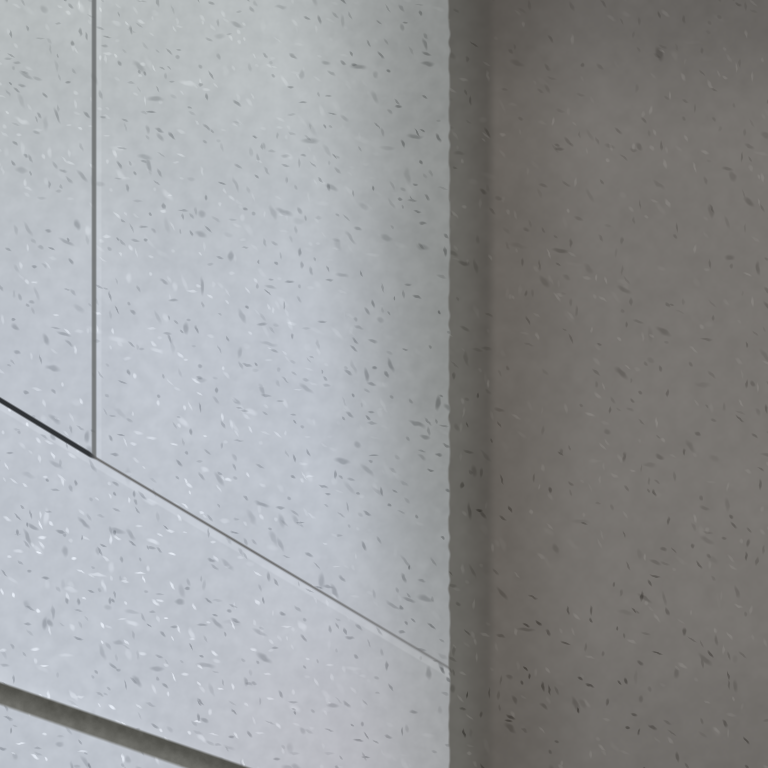
Write a WebGL 2 fragment shader that draws this texture.

```glsl
#version 300 es
precision highp float;
uniform vec2 u_resolution;
out vec4 fragColor;

float hash(vec2 p) {
    vec3 q = fract(p.xyx * vec3(0.1031, 0.1030, 0.0973));
    q += dot(q, q.yzx + 33.33);
    return fract((q.x + q.y) * q.z);
}

float noise(vec2 p) {
    vec2 i = floor(p), f = fract(p);
    f = f * f * (3.0 - 2.0 * f);
    return mix(mix(hash(i), hash(i + vec2(1, 0)), f.x),
               mix(hash(i + vec2(0, 1)), hash(i + vec2(1, 1)), f.x), f.y);
}

float fbm(vec2 p) {
    float sum = 0.0, gain = 0.5;
    for (int i = 0; i < 4; i++) {
        sum += gain * noise(p);
        p = p * 2.03 + 17.3;
        gain *= 0.5;
    }
    return sum;
}

// Scattered elongated chips: x = dark coverage, y = bright coverage
vec2 chips(vec2 p, float density, float tilt) {
    vec2 cell = floor(p), cover = vec2(0);
    for (int j = -1; j <= 1; j++)
    for (int i = -1; i <= 1; i++) {
        vec2 id = cell + vec2(i, j);
        if (hash(id + 7.7) > density) continue;
        vec2 d = p - id - vec2(hash(id + 21.0), hash(id + 53.0));
        float angle = tilt + 1.6 * (hash(id + 91.0) - 0.5);
        float c = cos(angle), s = sin(angle);
        d = mat2(c, -s, s, c) * d;
        d.y += 0.12 * (noise(p * 3.0) - 0.5);
        vec2 size = vec2(0.25 + 0.35 * hash(id + 37.0), 0.12 + 0.10 * hash(id + 71.0));
        float mark = (1.0 - smoothstep(0.3, 1.2, length(d / size))) * (0.3 + 0.7 * hash(id + 11.0));
        cover = max(cover, hash(id + 63.0) < 0.58 ? vec2(mark, 0) : vec2(0, mark));
    }
    return cover;
}

// Soft-edged line of given half width
float seam(float d, float halfWidth) {
    float soft = 0.0016;
    return 1.0 - smoothstep(halfWidth - soft, halfWidth + soft, abs(d));
}

vec3 paleWall(vec2 uv) {
    vec3 col = mix(vec3(0.745, 0.768, 0.802), vec3(0.715, 0.735, 0.740), smoothstep(0.5, 1.0, uv.y));
    col = mix(col, vec3(0.735, 0.740, 0.765), smoothstep(0.35, 0.0, uv.y) * smoothstep(0.1, 0.5, uv.x));

    // Shade gathering toward the corner
    float reach = mix(0.43, 0.34, uv.y);
    float shade = smoothstep(reach, 0.60, uv.x) * mix(0.6, 1.0, smoothstep(0.0, 0.6, uv.y));
    col = mix(col, vec3(0.545, 0.555, 0.550), shade);
    col += 0.035 * (fbm(uv * 9.0) - 0.47);
    col += 0.05 * (fbm(mat2(0.8, -0.6, 0.6, 0.8) * uv * vec2(75, 75)) - 0.47);

    // Dark and bright chips
    vec2 fine = chips(uv * 82.0, 0.34, -0.75);
    vec2 broad = chips(uv * 47.0 + 9.0, 0.24, -0.85);
    float sparkle = mix(0.08, 0.16, smoothstep(0.75, 0.2, uv.y)) * smoothstep(0.58, 0.2, uv.x);
    col -= 0.14 * fine.x + 0.12 * broad.x;
    col += sparkle * fine.y + (0.02 + 0.5 * sparkle) * broad.y;

    // Vertical joint above the sloping joint
    float slope = uv.x < 0.1224 ? -0.606 : -0.594;
    float rise = uv.y - 0.405 - slope * (uv.x - 0.1224);
    float above = smoothstep(-0.002, 0.002, rise);
    col += 0.03 * seam(uv.x - 0.129, 0.003) * above;
    col = mix(col, vec3(0.40, 0.41, 0.41), 0.82 * above * seam(uv.x - 0.1224, 0.0028));

    // Sloping joint, heavier on the left
    float left = 1.0 - smoothstep(0.115, 0.127, uv.x);
    float across = rise * 0.857;
    col += 0.035 * seam(across + 0.007, 0.004);
    vec3 jointColor = mix(vec3(0.42, 0.42, 0.42), vec3(0.19, 0.20, 0.21), left);
    float fade = mix(1.0, 0.65, smoothstep(0.3, 0.58, uv.x));
    col = mix(col, jointColor, fade * seam(across, mix(0.0014, 0.0030, left)));

    // Broad groove in the lower corner
    float top = uv.y - 0.111 + 0.343 * uv.x;
    float bottom = uv.y - 0.083 + 0.343 * uv.x;
    col += 0.035 * exp(-abs(top) * 90.0) * smoothstep(0.4, 0.2, uv.x);
    float groove = smoothstep(0.003, -0.002, top) * smoothstep(-0.003, 0.003, bottom);
    vec3 grooveColor = mix(vec3(0.33, 0.33, 0.31), vec3(0.43, 0.43, 0.41), smoothstep(0.025, 0.0, bottom));
    return mix(col, grooveColor + 0.08 * (fbm(uv * 120.0) - 0.47), groove);
}

vec3 darkWall(vec2 uv) {
    vec3 col = mix(vec3(0.405, 0.388, 0.368), vec3(0.468, 0.455, 0.440), smoothstep(0.63, 0.80, uv.x));
    col *= 1.0 - 0.13 * smoothstep(0.80, 1.0, uv.y) - 0.07 * smoothstep(0.25, 0.0, uv.y);

    // Narrow return beside the corner
    vec3 strip = mix(vec3(0.405, 0.400, 0.382), vec3(0.350, 0.338, 0.320), smoothstep(0.59, 0.64, uv.x));
    strip *= 1.0 - 0.08 * smoothstep(0.7, 1.0, uv.y);
    col = mix(strip, col, smoothstep(0.632, 0.648, uv.x));
    col += 0.03 * (fbm(uv * 65.0) - 0.47) + 0.025 * (fbm(uv * 8.0) - 0.47);

    // Sparse chips, stronger lower down
    vec2 fine = chips(uv * 78.0 + 31.0, 0.22, -1.0);
    vec2 broad = chips(uv * 48.0 + 77.0, 0.12, -0.8);
    float strength = mix(0.13, 0.06, smoothstep(0.1, 0.7, uv.y));
    return col - strength * fine.x - 0.07 * broad.x + 0.05 * fine.y + 0.02 * broad.y;
}

void main() {
    vec2 uv = gl_FragCoord.xy / u_resolution;
    float corner = 0.585 + 0.0025 * (noise(vec2(3.0, uv.y * 90.0)) - 0.5);
    vec3 col = mix(paleWall(uv), darkWall(uv), smoothstep(corner - 0.002, corner + 0.002, uv.x));
    fragColor = vec4(clamp(col, 0.0, 1.0), 1.0);
}
```
